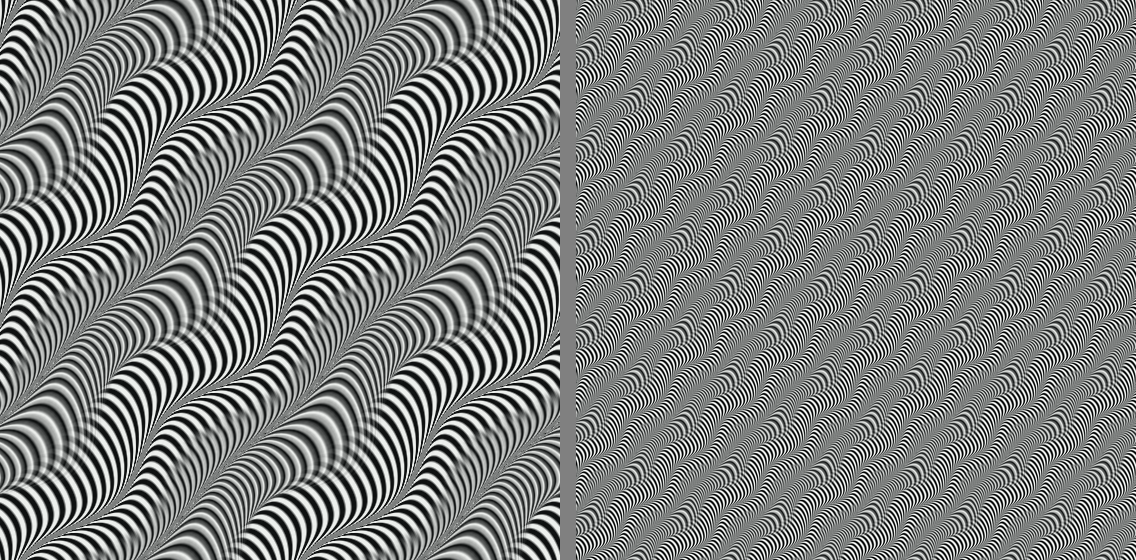
Left, the tile; right, the same tile 3 across and 3 down.
Give the GLSL for this pattern, as a three.js fragment shader.

```glsl
// Diagonal feathered bands of arched black and white stripes, overlapping in soft grey plaid.
varying vec2 vUv;

const float TAU = 6.2831853;
const float REPEATS = 2.0;            // cells across and up; each holds two staggered motifs
const vec3 INK = vec3(0.05, 0.06, 0.06);
const vec3 PAPER = vec3(0.93, 0.94, 0.93);

const float CREASE_LOW = 0.145;       // crease positions across the bands
const float CREASE_MID = 0.49;
const float CREASE_HIGH = 0.81;
const float OVERLAP_EDGE = 0.34;      // soft border of the second and third band
const float CREASE_SWAY = 0.065;
const float SWAY_START = 0.12;

const float STRIPES_BROAD = 16.0;     // stripes along one motif, per band
const float STRIPES_BOLD = 17.0;
const float STRIPES_FINE = 22.0;
const float STRIPES_GREY = 18.0;
const float GREY_STRETCH = 0.45;      // widening of the grey arches
const float BOLD_HARDNESS = 1.7;
const float GREY_CONTRAST = 0.76;
const float STREAK = 0.22;
const float WOBBLE = 0.05;
const float GRAIN = 0.07;

// Gradient noise that wraps after "period" lattice steps.
vec2 gradientAt(vec2 cell, float period) {
  cell = mod(cell, period);
  float angle = TAU * fract(sin(dot(cell, vec2(127.1, 311.7))) * 4375.85);
  return vec2(cos(angle), sin(angle));
}

float gradientNoise(vec2 p, float period) {
  vec2 i = floor(p), f = fract(p);
  vec2 w = f * f * f * (f * (f * 6.0 - 15.0) + 10.0);
  vec2 e = vec2(0.0, 1.0);
  float low = mix(dot(gradientAt(i, period), f),
                  dot(gradientAt(i + e.yx, period), f - e.yx), w.x);
  float high = mix(dot(gradientAt(i + e.xy, period), f - e.xy),
                   dot(gradientAt(i + e.yy, period), f - e.yy), w.x);
  return mix(low, high, w.y);
}

// Stripe phase of a band: an arch whose two legs run into the creases.
float archPhase(float along, float across, float left, float right,
                float stripes, vec2 legs) {
  float s = clamp((across - left) / (right - left), 0.006, 0.994);
  return stripes * (along - legs.x * log(s) - legs.y * log(1.0 - s));
}

// Signed stripe wave from -1 to 1, fading to grey where it is too fine to draw.
float stripeWave(float phase, float hardness) {
  float fade = 1.0 - smoothstep(0.35, 0.9, fwidth(phase));
  return fade * clamp(hardness * sin(TAU * phase), -1.0, 1.0);
}

void main() {
  // Rotated coordinates: x along the bands, y across them.
  vec2 q = REPEATS * vec2(vUv.x + vUv.y, vUv.x - vUv.y);
  float sway = cos(TAU * (q.x - SWAY_START));
  float across = CREASE_LOW + fract(q.y + CREASE_SWAY * sway - CREASE_LOW);
  float creaseMid = CREASE_MID + 0.045 * sway;
  float overlap = 0.012 + 0.055 * (1.0 - sway);
  float wobble = WOBBLE * gradientNoise(q * 6.0, 6.0);

  // Phases of the four bands, from low to high.
  float boldPhase = archPhase(q.x, across, CREASE_LOW, 0.52,
                              STRIPES_BOLD, vec2(0.06, 0.13)) + wobble;
  float finePhase = archPhase(q.x, across, 0.22, creaseMid,
                              STRIPES_FINE, vec2(0.05, 0.08)) + wobble;
  float stretched = q.x + GREY_STRETCH / TAU * sin(TAU * (q.x - 0.15));
  float greyPhase = archPhase(stretched, across, creaseMid, CREASE_HIGH + overlap,
                              STRIPES_GREY, vec2(0.07, 0.13)) + wobble;
  float broadPhase = archPhase(q.x, across, CREASE_HIGH - overlap, CREASE_LOW + 1.0,
                               STRIPES_BROAD, vec2(0.05, 0.10)) + wobble;

  // Stripes, with thin streaks over the grey bands.
  float bold = stripeWave(boldPhase, BOLD_HARDNESS);
  float broad = stripeWave(broadPhase, BOLD_HARDNESS);
  float fine = GREY_CONTRAST * stripeWave(finePhase, 1.1)
             + STREAK * stripeWave(finePhase * 2.0 + 0.2, 1.0);
  float grey = GREY_CONTRAST * stripeWave(greyPhase, 1.2)
             + STREAK * stripeWave(greyPhase * 3.0 + 0.3, 1.0);

  // Crossfades: wide overlaps let two stripe sets cross as plaid.
  float tone = mix(bold, fine, smoothstep(-0.06, 0.06, across - OVERLAP_EDGE));
  float edge = max(fwidth(q.y), 0.0005);
  tone = mix(tone, grey, smoothstep(-edge, edge, across - creaseMid));
  tone = mix(tone, broad, smoothstep(-overlap, overlap, across - CREASE_HIGH));

  // Faint worn grain.
  tone += GRAIN * gradientNoise(q * 64.0, 64.0);
  gl_FragColor = vec4(mix(INK, PAPER, clamp(0.5 + 0.5 * tone, 0.0, 1.0)), 1.0);
}
```
